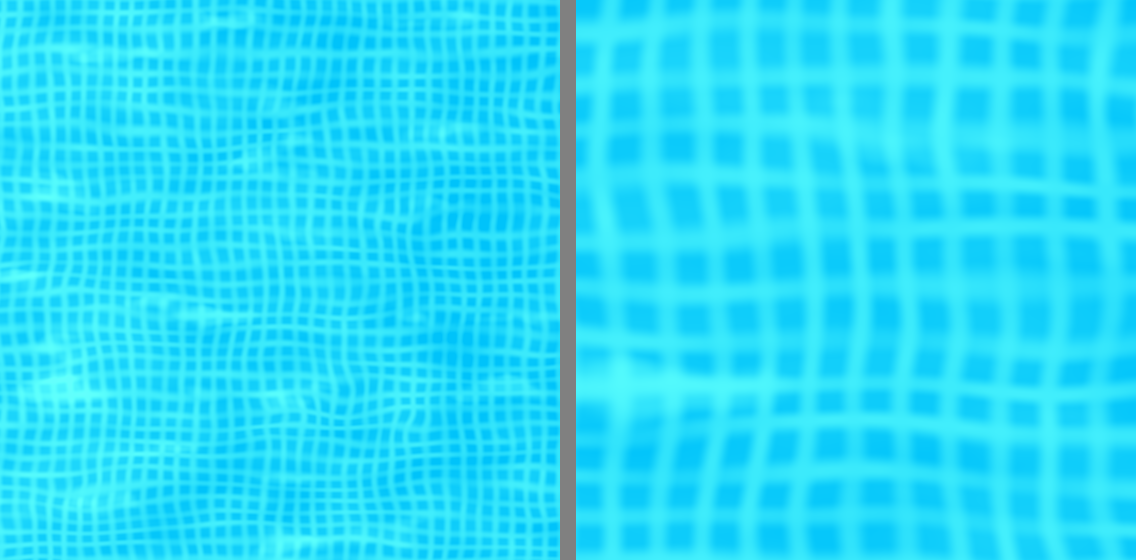
Left, the full canvas; right, a detail of the centre.
Write a Shadertoy shader that draws this texture.

```glsl
// Sunlit pool floor: a net of pale tile joints seen through rippling water.
// Gradient noise bends a regular grid, stretching its rows more than its
// columns; soft joints, flat glints and broad light then drive a colour ramp.

#define COLUMNS 34.0
#define ROWS 36.0
#define SWELL 0.028
#define RIPPLE 0.0085
#define JOINT_WIDTH 0.36
#define JOINT_LIGHT 0.50
#define GLINT_LIGHT 0.42
#define BASE_LIGHT 0.13
#define DEEP_BLUE vec3(0.00, 0.765, 0.98)
#define PALE_AQUA vec3(0.39, 1.02, 0.99)

// Random unit gradient for a lattice point
vec2 gradientAt(vec2 cell) {
    uvec2 q = uvec2(ivec2(cell)) * uvec2(1597u, 3812u);
    uint n = (q.x ^ q.y ^ (q.x >> 5)) * 74729u;
    n = (n ^ (n >> 15)) * 48271u;
    n = (n ^ (n >> 13)) * 69621u;
    float angle = float((n >> 8) & 65535u) / 65536.0 * 6.28318;
    return vec2(cos(angle), sin(angle));
}

// Gradient noise, roughly -0.7 to 0.7
float noise(vec2 p) {
    vec2 i = floor(p), f = p - i;
    vec2 u = f * f * f * (f * (f * 6.0 - 15.0) + 10.0);
    vec2 e = vec2(1.0, 0.0);
    float bottom = mix(dot(gradientAt(i), f),
                       dot(gradientAt(i + e.xy), f - e.xy), u.x);
    float top = mix(dot(gradientAt(i + e.yx), f - e.yx),
                    dot(gradientAt(i + e.xx), f - e.xx), u.x);
    return mix(bottom, top, u.y);
}

// Bend of the light by long swells and short ripples
vec2 refraction(vec2 p) {
    float rough = 0.8 + 1.3 * smoothstep(0.1, 0.5, noise(p * vec2(4.0, 6.0) + 71.0));
    vec2 swell = vec2(0.7 * noise(p * vec2(5.0, 5.5) + 11.0),
                      noise(p * vec2(3.5, 10.0) + 23.0));
    vec2 ripple = vec2(0.8 * noise(p * vec2(13.0, 18.0) + 37.0),
                       noise(p * vec2(9.0, 23.0) + 53.0));
    return SWELL * swell + RIPPLE * rough * ripple;
}

// Soft joint around each whole number of the grid coordinate
float joint(float g, float width) {
    float d = abs(fract(g) - 0.5);
    return smoothstep(width, 0.02, 0.5 - d);
}

void mainImage(out vec4 fragColor, in vec2 fragCoord) {
    vec2 uv = fragCoord / iResolution.y;
    vec2 p = uv + refraction(uv);

    // Tile joints, with rows growing taller toward the top
    vec2 grid = vec2(COLUMNS * p.x, ROWS * p.y * (1.07 - 0.13 * p.y));
    float columnFade = 0.83 + 0.5 * noise(uv * vec2(16.0, 9.0) + 5.0);
    float rowFade = 0.75 + 0.75 * noise(uv * vec2(9.0, 18.0) + 91.0);
    float columns = joint(grid.x, JOINT_WIDTH) * clamp(columnFade, 0.0, 1.0);
    float rows = joint(grid.y, JOINT_WIDTH) * clamp(rowFade, 0.0, 1.0);
    float net = 1.0 - (1.0 - columns) * (1.0 - rows);

    // Flat glints that wash out the net, and thin surface streaks
    vec2 drift = uv + 0.012 * vec2(noise(uv * 19.0), noise(uv * 23.0 + 7.0));
    float shape = noise(drift * vec2(5.0, 15.0) + 131.0)
                + 0.35 * noise(drift * vec2(15.0, 38.0) + 17.0);
    float glint = smoothstep(0.24, 0.58, shape);
    float streak = noise(drift * vec2(7.0, 42.0) + 151.0);

    // Broad light, brighter at the left
    float broad = 0.22 * noise(uv * vec2(3.0, 5.0) + 201.0)
                + 0.16 * noise(uv * vec2(9.0, 14.0) + 173.0)
                + 0.17 * (0.5 - uv.x);

    float light = BASE_LIGHT + broad + 0.11 * streak
                + JOINT_LIGHT * net * (1.0 - 0.45 * glint)
                + GLINT_LIGHT * glint;
    vec3 color = mix(DEEP_BLUE, PALE_AQUA, clamp(light, 0.0, 1.0));
    fragColor = vec4(min(color, 1.0), 1.0);
}
```
